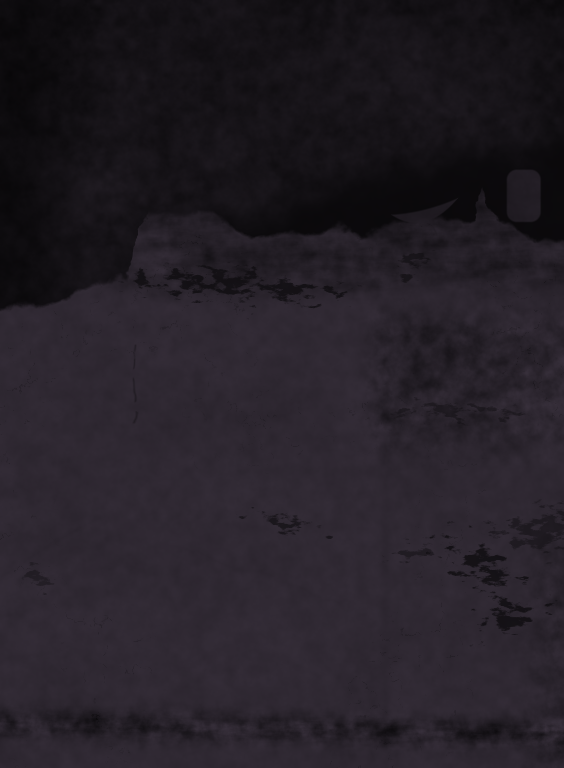
A Shadertoy shader for this texture:

```glsl
const vec3 PLASTER = vec3(0.183, 0.157, 0.195);
const float ASPECT = 0.7344;

float hash(vec2 p) {
    vec3 q = fract(p.xyx * 0.1031);
    q += dot(q, q.yzx + 33.33);
    return fract((q.x + q.y) * q.z);
}
float valueNoise(vec2 p) {
    vec2 i = floor(p), f = fract(p);
    f = f * f * (3.0 - 2.0 * f);
    return mix(mix(hash(i), hash(i + vec2(1, 0)), f.x),
               mix(hash(i + vec2(0, 1)), hash(i + vec2(1, 1)), f.x), f.y);
}
// Fractal noise centred on zero
float fbm(vec2 p) {
    float sum = -0.5, amp = 0.52;
    for (int i = 0; i < 5; i++) {
        sum += amp * valueNoise(p);
        p = mat2(1.6, 1.2, -1.2, 1.6) * p + 17.3;
        amp *= 0.5;
    }
    return sum;
}
float bump(float x, float center, float width) {
    float d = (x - center) / width;
    return exp(-d * d);
}
float glow(vec2 p, vec2 center, vec2 radius) {
    return exp(-dot((p - center) / radius, (p - center) / radius));
}
// Ragged blot: an ellipse eroded by a noise value
float smudge(vec2 p, vec2 center, vec2 radius, float slope, float grain) {
    vec2 d = p - center;
    d.y -= slope * d.x;
    return smoothstep(1.0, 0.2, length(d / radius) + grain * 4.5);
}
float segment(vec2 p, vec2 a, vec2 b) {
    vec2 d = b - a;
    return length(p - a - d * clamp(dot(p - a, d) / dot(d, d), 0.0, 1.0));
}
float roundBox(vec2 p, vec2 halfSize, float radius) {
    vec2 q = abs(p) - halfSize + radius;
    return length(max(q, 0.0)) + min(max(q.x, q.y), 0.0) - radius;
}
float fill(float d, float soft) {
    return smoothstep(soft, -soft, d);
}
// Height of the torn edge between the dark upper wall and the pale one
float tornEdge(float x) {
    float h = 0.603 + 0.032 * smoothstep(0.05, 0.13, x);
    h += 0.086 * smoothstep(0.168, 0.192, x) - 0.031 * smoothstep(0.27, 0.33, x);
    h += 0.018 * bump(x, 0.443, 0.02) + 0.022 * smoothstep(0.44, 0.56, x);
    return h + 0.042 * bump(x, 0.631, 0.008) - 0.022 * smoothstep(0.64, 0.70, x);
}
float upperWall(vec2 p, float cloud, float grain) {
    float t = 0.40 + 0.26 * cloud + 0.30 * grain;
    t += 0.12 * glow(p, vec2(0.52, 0.87), vec2(0.26, 0.10));
    t += 0.13 * glow(p, vec2(0.15, 0.76), vec2(0.07, 0.06));
    t *= mix(0.68, 1.0, smoothstep(0.02, 0.13, p.x));
    float top = 0.735 + 0.075 * smoothstep(0.3, 0.73, p.x);
    float shadow = smoothstep(top + 0.03, top - 0.03, p.y + 0.08 * cloud);
    return mix(t, 0.21, 0.9 * shadow * smoothstep(0.20, 0.34, p.x));
}
float lowerWall(vec2 p, float cloud, float grain, float streak) {
    float t = 1.0 + 0.14 * cloud + 0.19 * grain;
    // Worn ledge, stained panel and right margin
    float ledge = smoothstep(0.60, 0.65, p.y + 0.04 * cloud) * smoothstep(0.10, 0.22, p.x);
    t -= ledge * (0.27 - 0.5 * streak - 0.3 * grain);
    t += 0.12 * glow(p, vec2(0.205, 0.68), vec2(0.03, 0.05));
    float panel = smoothstep(0.46, 0.50, p.x) * smoothstep(0.38, 0.46, p.y) * smoothstep(0.62, 0.56, p.y);
    t -= panel * (0.13 - 0.5 * cloud - 0.45 * grain);
    t -= smoothstep(0.66, 0.73, p.x) * smoothstep(0.4, 0.2, p.y) * (0.13 - 0.4 * grain);
    t -= 0.06 * bump(p.x, 0.502, 0.006) * smoothstep(0.62, 0.5, p.y);
    // Brushed band along the base
    t -= bump(p.y, 0.058 - 0.02 * p.x, 0.018) * (0.28 - 0.9 * streak - 0.8 * grain);
    // Creases and a thin crack
    float wave = 0.03 * cloud;
    t -= 0.06 * fill(segment(p + wave, vec2(0.0, 0.25), vec2(0.13, 0.325)), 0.007);
    t -= 0.06 * fill(segment(p + wave, vec2(0.22, 0.29), vec2(0.45, 0.22)), 0.007);
    float crack = segment(p + vec2(wave, 0.0), vec2(0.18, 0.55), vec2(0.168, 0.45));
    return t - 0.35 * fill(crack - 0.001, 0.002) * smoothstep(-0.12, 0.08, grain);
}
void mainImage(out vec4 fragColor, in vec2 fragCoord) {
    vec2 p = fragCoord / iResolution.xy * vec2(ASPECT, 1.0);
    float soft = 1.2 / iResolution.y;
    float cloud = fbm(p * 11.0), grain = fbm(p * 70.0 + 8.0);
    float streak = fbm(p * vec2(14.0, 75.0) + 4.0);
    float scratch = fbm(p * vec2(70.0, 150.0) + 2.0);

    // Two walls, with a lumpy border between them
    vec2 lump = vec2(fbm(p * 32.0 + 3.0), fbm(p * 32.0 + 41.0));
    vec2 q = p + vec2(0.026, 0.022) * lump;
    float edge = q.y - tornEdge(q.x) + 0.010 * grain;
    float below = fill(edge, 0.004);
    float tone = mix(upperWall(p, cloud, grain), lowerWall(p, cloud, grain, streak), below);

    // Broken hairlines and dark blots on the pale wall
    float worn = smoothstep(0.0, 0.18, fbm(p * 7.0 + 23.0) + 0.12 * smoothstep(0.3, 0.6, p.y));
    float hairline = fill(abs(lump.x) - 0.006, 0.012) * smoothstep(0.0, 0.15, scratch);
    tone -= 0.22 * worn * hairline * below;
    float blots = smudge(p, vec2(0.625, 0.265), vec2(0.044, 0.021), -0.45, scratch);
    blots = max(blots, smudge(p, vec2(0.660, 0.196), vec2(0.034, 0.016), 0.3, scratch));
    blots = max(blots, 0.6 * smudge(p, vec2(0.715, 0.312), vec2(0.050, 0.022), 0.1, scratch));
    blots = max(blots, 0.8 * smudge(p, vec2(0.370, 0.317), vec2(0.040, 0.009), -0.25, scratch));
    blots = max(blots, 0.6 * smudge(p, vec2(0.540, 0.279), vec2(0.022, 0.011), 0.0, scratch));
    blots = max(blots, 0.6 * smudge(p, vec2(0.600, 0.465), vec2(0.060, 0.010), 0.0, scratch));
    blots = max(blots, 0.5 * smudge(p, vec2(0.050, 0.248), vec2(0.014, 0.012), -0.3, scratch));
    blots = max(blots, smudge(p, vec2(0.305, 0.630), vec2(0.090, 0.015), -0.05, scratch));
    blots = max(blots, 0.8 * smudge(p, vec2(0.537, 0.656), vec2(0.016, 0.012), 0.3, scratch));
    tone = mix(tone, 0.34, 0.85 * blots * below);

    // Pale scraps: rounded tag, crescent and its stalk
    float tag = roundBox(p - vec2(0.682, 0.745), vec2(0.022, 0.034), 0.013);
    vec2 c = p - vec2(0.553, 0.731);
    float arch = 1.0 - c.x * c.x / 0.00185;
    c.y -= 0.25 * c.x;
    float crescent = max(max(-c.y - 0.020 * arch, c.y + 0.004 * arch), abs(c.x) - 0.043);
    float stalk = segment(p, vec2(0.559, 0.716), vec2(0.569, 0.694)) - 0.001;
    float scraps = fill(min(tag, min(crescent, stalk)), soft);
    tone = mix(tone, 0.76 + 0.3 * cloud + 0.2 * grain, 0.85 * scraps);
    fragColor = vec4(PLASTER * max(tone, 0.15), 1.0);
}
```
